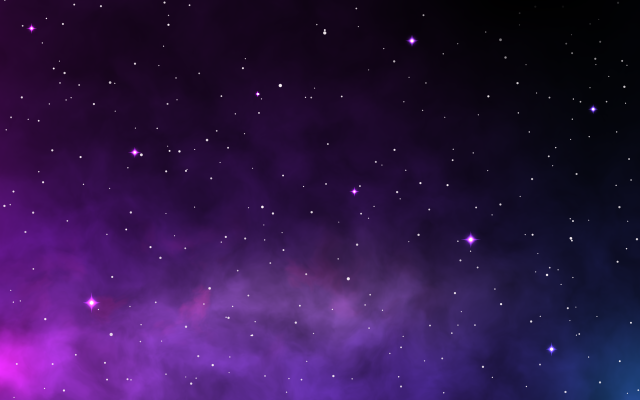
Give the GLSL for this background, as a WebGL 2 fragment shader.

```glsl
#version 300 es
precision highp float;
// Violet nebula with scattered stars and a few four-pointed sparkles.

uniform vec2 u_resolution;
out vec4 fragColor;

float hash(vec2 p) {
    vec3 q = fract(vec3(p.xyx) * 0.1031);
    q += dot(q, q.yzx + 33.33);
    return fract((q.x + q.y) * q.z);
}

float noise(vec2 p) {
    vec2 i = floor(p), f = fract(p);
    f = f * f * (3.0 - 2.0 * f);
    return mix(mix(hash(i), hash(i + vec2(1, 0)), f.x),
               mix(hash(i + vec2(0, 1)), hash(i + vec2(1, 1)), f.x), f.y);
}

float fbm(vec2 p) {
    float sum = 0.0, amp = 0.5;
    for (int i = 0; i < 5; i++) {
        sum += amp * noise(p);
        p = mat2(1.6, 1.2, -1.2, 1.6) * p + 7.3;
        amp *= 0.5;
    }
    return sum;
}

// Soft elliptical glow
float glow(vec2 p, vec2 center, vec2 radii) {
    vec2 d = (p - center) / radii;
    return exp(-dot(d, d));
}

vec3 nebula(vec2 p) {
    vec2 warp = vec2(fbm(p * 7.0 + 11.0), fbm(p * 7.0 + 37.0)) - 0.48;
    vec2 q = p + 0.10 * warp;
    float cloud = fbm(q * 12.0 + 3.0);
    float wisp = 0.55 + 0.93 * cloud;

    // Dark sky: purple below, plum above, navy to the right
    vec3 sky = mix(vec3(0.165, 0.070, 0.30), vec3(0.078, 0.020, 0.105), smoothstep(0.1, 0.92, p.y));
    vec3 navy = mix(vec3(0.095, 0.095, 0.28), vec3(0.012, 0.018, 0.038), smoothstep(0.0, 0.8, p.y));
    sky = mix(sky, navy, smoothstep(0.85, 1.5, p.x)) * (0.6 + 0.83 * cloud);

    // Magenta rim on the left
    sky += vec3(0.15, 0.005, 0.15) * exp(-p.x / 0.22) * (0.5 + 0.5 * glow(p, vec2(0.0, 0.42), vec2(1.0, 0.3)));

    // Cloud banks
    sky += vec3(0.08, 0.01, 0.13) * wisp * glow(q, vec2(0.18, 0.40), vec2(0.22, 0.11));
    sky += vec3(0.21, 0.10, 0.24) * wisp * glow(q, vec2(0.36, 0.08), vec2(0.42, 0.22));
    sky += vec3(0.18, 0.15, 0.17) * wisp * glow(q, vec2(0.80, 0.25), vec2(0.36, 0.12));
    sky += vec3(0.08, 0.05, 0.17) * wisp * glow(q, vec2(0.82, 0.05), vec2(0.42, 0.16));
    sky += vec3(0.03, 0.005, 0.045) * wisp * glow(q, vec2(0.70, 0.58), vec2(0.48, 0.24));

    // Rosy patches inside the clouds
    float rose = smoothstep(0.48, 0.72, fbm(q * 12.0 + 21.0));
    sky += vec3(0.15, 0.01, 0.04) * rose * glow(p, vec2(0.50, 0.27), vec2(0.36, 0.12));

    // Bright lower corners
    sky += vec3(0.17, 0.01, 0.17) * wisp * glow(q, vec2(0.08, 0.07), vec2(0.22, 0.14));
    sky += vec3(0.32, 0.02, 0.22) * glow(q, vec2(0.02, 0.06), vec2(0.09, 0.08));
    sky += vec3(0.02, 0.17, 0.22) * glow(p, vec2(1.62, 0.0), vec2(0.18, 0.18));

    // Black upper right
    return sky * (1.0 - glow(p, vec2(1.33, 1.03), vec2(0.40, 0.18)));
}

// One jittered star per grid cell, kept with the given chance
float starLayer(vec2 p, float cell, float chance, float radius, float seed) {
    vec2 id = floor(p / cell) + seed;
    vec2 jitter = vec2(hash(id + 5.1), hash(id + 19.7));
    float r = radius * mix(0.65, 1.0, hash(id + 41.3));
    float d = length((fract(p / cell) - 0.12 - 0.76 * jitter) * cell);
    float soft = 0.7 / u_resolution.y;
    float disk = 1.0 - smoothstep(r - soft, r + soft, d);
    return disk * step(hash(id), chance) * mix(0.75, 1.0, hash(id + 63.9));
}

// Hot core, tinted halo and tapering cross arms
vec3 sparkle(vec2 d, float size, vec3 tint) {
    vec2 a = sqrt(abs(d) / size);
    float arms = max(0.0, 1.0 - a.x - a.y);
    float halo = exp(-dot(d, d) / (size * size * 0.12));
    float core = exp(-dot(d, d) / (size * size * 0.022));
    return tint * (0.65 * halo + 1.8 * arms) + vec3(core);
}

void main() {
    vec2 p = gl_FragCoord.xy / u_resolution.y;
    p.x *= 1.6 * u_resolution.y / u_resolution.x;
    vec3 color = nebula(p);

    float stars = starLayer(p, 0.043, 0.18, 0.0016, 80.0)
                + starLayer(p, 0.073, 0.48, 0.0028, 20.0)
                + starLayer(p, 0.190, 0.32, 0.0043, 50.0);
    stars *= 1.0 - glow(p, vec2(1.4, 1.03), vec2(0.32, 0.18));
    color = mix(color, vec3(1.0, 0.97, 0.98), min(stars, 1.0));

    // Sparkles: x, y, size, blueness
    vec4 sparks[9] = vec4[9](
        vec4(0.079, 0.929, 0.018, 0.1), vec4(1.030, 0.898, 0.025, 0.5), vec4(0.644, 0.765, 0.012, 0.1),
        vec4(1.483, 0.727, 0.020, 0.8), vec4(0.337, 0.619, 0.022, 0.2), vec4(0.886, 0.521, 0.017, 0.3),
        vec4(1.177, 0.401, 0.031, 0.4), vec4(0.229, 0.243, 0.032, 0.2), vec4(1.379, 0.127, 0.023, 0.9));
    for (int i = 0; i < 9; i++) {
        vec3 tint = mix(vec3(0.85, 0.15, 0.95), vec3(0.35, 0.25, 1.0), sparks[i].w);
        color += sparkle(p - sparks[i].xy, sparks[i].z, tint);
    }
    fragColor = vec4(min(color, 1.0), 1.0);
}
```
